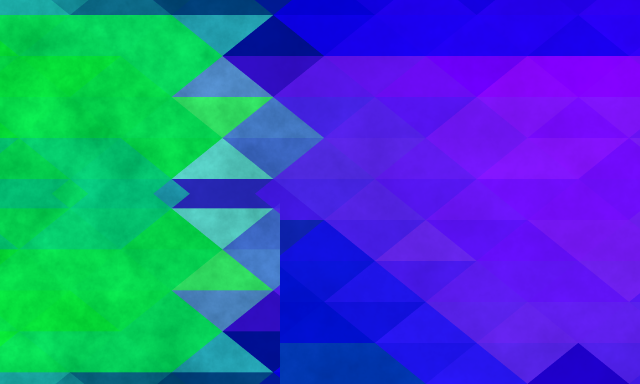
Write a Shadertoy shader that draws this background.

```glsl
// Mosaic of triangles: green at the left, aqua and steel along a folded seam, blue and violet at the right.

float hash(vec2 p) {
    vec3 a = fract(p.xyx * vec3(0.1031, 0.1030, 0.0973));
    a += dot(a, a.yzx + 33.33);
    return fract((a.x + a.y) * a.z);
}

float noise(vec2 p) {
    vec2 i = floor(p), f = fract(p);
    f = f * f * (3.0 - 2.0 * f);
    return mix(mix(hash(i), hash(i + vec2(1, 0)), f.x),
               mix(hash(i + vec2(0, 1)), hash(i + vec2(1, 1)), f.x), f.y);
}

// Worn paper grain, centred on zero
float grain(vec2 p) {
    float sum = 0.0, amp = 0.5;
    for (int i = 0; i < 6; i++) {
        sum += amp * (noise(p) - 0.5);
        p = mat2(1.6, 1.2, -1.2, 1.6) * p + 17.3;
        amp *= 0.68;
    }
    return sum;
}

vec3 greenSide(float row, float col, float tone) {
    if (row < 0.0) return mix(vec3(0.01, 0.27, 0.45), vec3(0.10, 0.65, 0.63), clamp((-2.0 - col) / 3.0, 0.0, 1.0));
    if (row > 3.5 && col > -2.5) return vec3(0.11, 0.57, 0.65);
    float teal = smoothstep(1.5, 4.5, row) * (0.6 + 0.1 * max(-col - 2.0, 0.0));
    vec3 green = mix(vec3(0.02, 0.84, 0.29), vec3(0.01, 0.73, 0.44), clamp(teal, 0.0, 1.0));
    return green + vec3(0.0, 0.035, -0.09) * tone;
}

// Two columns of triangles between the halves
vec3 seam(int row, bool inner) {
    vec3 outerTones[6] = vec3[6](
        vec3(0.00, 0.25, 0.48), vec3(0.13, 0.61, 0.67), vec3(0.29, 0.51, 0.74),
        vec3(0.18, 0.84, 0.37), vec3(0.33, 0.79, 0.75), vec3(0.15, 0.15, 0.70));
    vec3 innerTones[6] = vec3[6](
        vec3(0.00, 0.10, 0.58), vec3(0.00, 0.06, 0.57), vec3(0.19, 0.05, 0.76),
        vec3(0.27, 0.48, 0.77), vec3(0.24, 0.41, 0.77), vec3(0.25, 0.09, 0.87));
    int k = clamp(row + 1, 0, 5);
    return inner ? innerTones[k] : outerTones[k];
}

vec3 violetSide(float row, float col, float diagonal, float tone) {
    // Blue band along the top
    if (row < 1.0) return vec3(0.03 + 0.018 * col, 0.0, 0.90 + 0.04 * row + 0.01 * col) + 0.04 * tone * vec3(1, 0, 1);
    // Blue wedge below the long diagonal
    if (diagonal < -2.0) {
        if (row > 7.5 && col < 2.5) return vec3(0.0, 0.21, 0.68);
        if (row < 5.5 && col < 0.5) return vec3(0.05, 0.13, 0.67);
        float light = clamp((col - 0.5 * (row - 5.0) - 0.2) / 1.7, 0.0, 1.0);
        return mix(vec3(0.0, 0.06, 0.80), vec3(0.16, 0.09, 0.95), light) + 0.015 * tone;
    }
    if (row > 7.5 && abs(col - 6.0) < 0.5) return vec3(0.12, 0.0, 0.79);
    // Violet glow at the upper right
    vec2 d = vec2(col - 6.0, row - 2.5);
    float glow = exp(-d.x * d.x / 16.0 - d.y * d.y / 30.0);
    vec3 violet = mix(vec3(0.22, 0.16, 0.87), vec3(0.49, 0.06, 0.98), glow);
    if (row < 1.5) violet += vec3(0.02, -0.08, 0.02);
    return violet + vec3(0.045, 0.03, -0.01) * tone;
}

vec3 mosaic(vec2 uv) {
    float x = (uv.x - 0.427) * 6.295;
    float y = (1.0 - uv.y) * 9.37 - 0.367;
    // Fold the left part upward
    if (uv.x < 0.4375) y = min(y, 8.72 - y);
    float row = floor(y);
    float diagonal = floor(x - 0.5 * y);
    float col = floor(x + 0.5 * y) + diagonal + 1.0;
    float tone = 2.0 * hash(vec2(col, row) + 41.0) - 1.0;
    if (col < -1.5) return greenSide(row, col, tone);
    if (col < 0.5 && row < 4.5) return seam(int(row), col > -0.5);
    return violetSide(row, col, diagonal, tone);
}

void mainImage(out vec4 fragColor, in vec2 fragCoord) {
    // Average 3 x 3 samples for smooth edges
    vec3 color = vec3(0.0);
    for (int i = 0; i < 9; i++) {
        vec2 offset = (vec2(i % 3, i / 3) - 1.0) / 3.0;
        color += mosaic((fragCoord + offset) / iResolution.xy) / 9.0;
    }
    // Grain shows most on the green and aqua tones
    vec2 p = fragCoord / iResolution.y;
    float wear = grain(p * 9.0);
    color *= 1.0 + wear * mix(0.10, 0.26, smoothstep(0.1, 0.5, color.g));
    color += vec3(0.05, 0.03, 0.03) * wear * smoothstep(0.0, 0.3, color.g);
    fragColor = vec4(clamp(color, 0.0, 1.0), 1.0);
}
```
